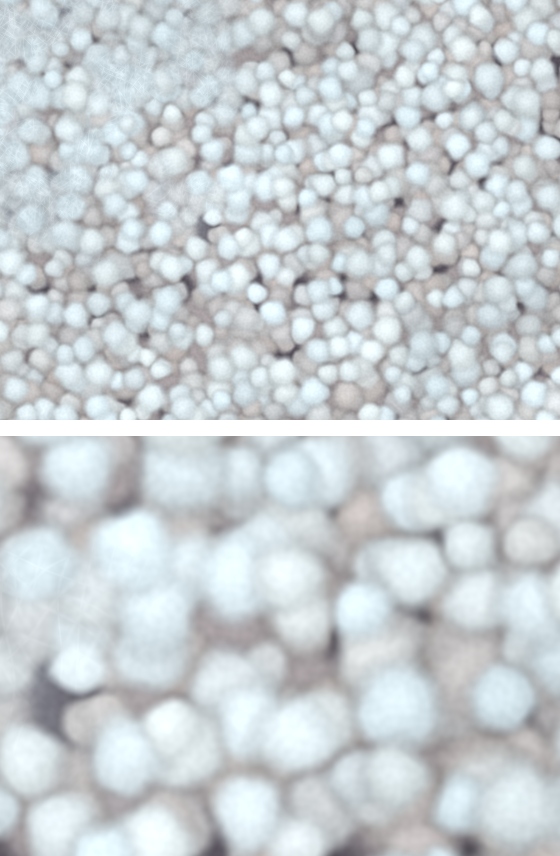
Top: the whole. Bottom: its middle third, enlarged.
Write a Shadertoy shader that draws this texture.

```glsl
// Packed pale beads under a microscope, with warm depths and frosty fibre patches
#define CELL 0.067
#define LAYERS 6
#define EDGE_SOFTNESS 0.36
#define SHADOW 0.085
#define GRAIN 0.032
#define FROST_AMOUNT 0.75
#define COOL_BEAD vec3(0.880, 0.930, 0.948)
#define WARM_BEAD vec3(0.775, 0.755, 0.752)
#define GAP_LIGHT vec3(0.67, 0.64, 0.65)
#define GAP_DARK vec3(0.34, 0.32, 0.36)
#define FROST vec3(0.80, 0.86, 0.89)

vec3 hash3(vec2 p) {
    vec3 q = fract(p.xyx * vec3(0.1031, 0.1030, 0.0973));
    q += dot(q, q.yxz + 33.33);
    return fract((q.xxy + q.yzz) * q.zyx);
}

vec2 gradient(vec2 cell) {
    float angle = 6.2832 * hash3(cell + 71.0).x;
    return vec2(cos(angle), sin(angle));
}

float gradientNoise(vec2 p) {
    vec2 i = floor(p), f = p - i;
    vec2 u = f * f * f * (f * (f * 6.0 - 15.0) + 10.0);
    vec2 e = vec2(1.0, 0.0);
    float low = mix(dot(gradient(i), f), dot(gradient(i + e), f - e), u.x);
    float high = mix(dot(gradient(i + e.yx), f - e.yx), dot(gradient(i + 1.0), f - 1.0), u.x);
    return mix(low, high, u.y);
}

mat2 rotation(float angle) {
    float c = cos(angle), s = sin(angle);
    return mat2(c, s, -s, c);
}

// Paint one layer of scattered beads over the colour beneath it
vec3 paintBeads(vec3 color, vec2 p, float layer, float regionTone) {
    float height = layer / float(LAYERS - 1);
    mat2 turn = rotation(layer * 1.1 + 0.3);
    vec2 q = turn * p / CELL + layer * 17.3 + 40.0;
    vec2 home = floor(q);
    float presence = mix(0.98, 0.48, smoothstep(0.0, 0.7, height));

    for (int y = -1; y <= 1; y++)
    for (int x = -1; x <= 1; x++) {
        vec2 cell = home + vec2(x, y);
        vec3 place = hash3(cell + layer * 31.0);
        vec3 look = hash3(cell + layer * 57.0 + 200.0);
        if (look.x > presence) continue;

        float radius = mix(0.32, 0.55, place.z);
        vec2 v = (q - cell - 0.15 - 0.7 * place.xy) * turn / radius;
        float d = length(v);

        // Contact shadow, then a softly lit dome
        color *= 1.0 - SHADOW * (1.0 - smoothstep(0.8, 1.45, d));
        float lit = length(v - vec2(-0.10, 0.15));
        float dome = 1.0 - smoothstep(0.1, 1.15, lit);
        float tone = height + 0.5 * (look.y - 0.5) + regionTone;
        vec3 bead = mix(WARM_BEAD, COOL_BEAD, smoothstep(0.0, 0.85, tone));
        bead *= mix(0.90, 1.045, dome) + 0.08 * (look.z - 0.5);
        bead += vec3(-0.026, 0.0, 0.020) * (place.x - 0.4);
        float cover = 1.0 - smoothstep(1.0 - EDGE_SOFTNESS, 1.0 + EDGE_SOFTNESS * 0.6, d);
        color = mix(color, bead, cover);
    }
    return color;
}

// Thin bright strands, as ridges of stretched and warped noise
float strands(vec2 p, float angle) {
    vec2 q = rotation(angle) * p + 0.03 * gradientNoise(p * 9.0 + angle);
    float ridge = abs(gradientNoise(q * vec2(11.0, 50.0) + angle * 11.0));
    return 1.0 - smoothstep(0.0, 0.12, ridge);
}

vec3 paintFrost(vec3 color, vec2 p, float aspect) {
    float corner = 1.0 - smoothstep(0.15, 0.75, length((p - vec2(0.08 * aspect, 0.82)) * vec2(0.9, 1.0)));
    float patches = gradientNoise(p * 5.5 + 3.7) + 0.4 * gradientNoise(p * 17.0);
    float mask = FROST_AMOUNT * smoothstep(0.05, 0.45, patches + 0.45 * corner - 0.15) * corner;
    float fibres = max(strands(p, 0.6), max(strands(p, -0.8), strands(p, 1.7)));
    float clumps = gradientNoise(p * 24.0) + 0.6 * gradientNoise(p * 60.0);
    vec3 frost = FROST + 0.15 * clumps + 0.05 * fibres;
    return mix(color, frost, mask);
}

void mainImage(out vec4 fragColor, in vec2 fragCoord) {
    vec2 p = fragCoord / iResolution.y;
    float aspect = iResolution.x / iResolution.y;

    // Slightly irregular outlines
    vec2 wobble = vec2(gradientNoise(p * 32.0), gradientNoise(p * 32.0 + 50.0));
    vec2 beadPoint = p + 0.007 * wobble;

    // Warm depths with a few dark holes
    float hole = smoothstep(0.0, 0.32, gradientNoise(p * 11.0 + 9.0));
    vec3 color = mix(GAP_LIGHT, GAP_DARK, hole);

    float regionTone = 0.45 * gradientNoise(p * 3.2 + 20.0);
    for (int i = 0; i < LAYERS; i++)
        color = paintBeads(color, beadPoint, float(i), regionTone);

    color = paintFrost(color, p, aspect);

    // Uneven exposure and fine surface grain
    color *= 1.0 + 0.10 * gradientNoise(p * 2.6 + 5.0);
    color += GRAIN * (gradientNoise(p * 150.0) + 0.7 * gradientNoise(p * 80.0));
    fragColor = vec4(clamp(color, 0.0, 1.0), 1.0);
}
```
